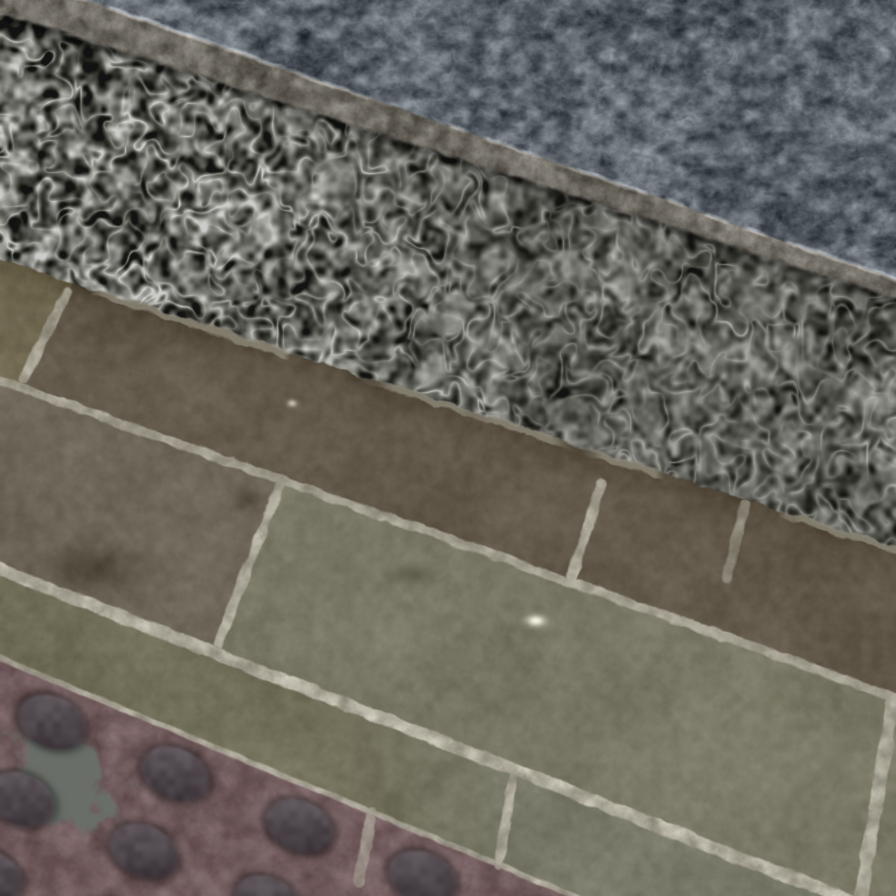
Reproduce this texture procedurally as a WebGL 1 fragment shader.

```glsl
precision highp float;
// Speckled granite kerb above slanted paving bricks and a strip of domed red paving.
uniform vec2 u_resolution;

float hash(vec2 p) {
  vec3 h = fract(vec3(p.xyx) * 0.1031);
  h += dot(h, h.yzx + 33.33);
  return fract((h.x + h.y) * h.z);
}

float noise(vec2 p) {
  vec2 i = floor(p), f = fract(p);
  f = f * f * (3.0 - 2.0 * f);
  vec2 e = vec2(1.0, 0.0);
  return mix(mix(hash(i), hash(i + e), f.x),
             mix(hash(i + e.yx), hash(i + e.xx), f.x), f.y);
}

float fbm(vec2 p) {
  float sum = 0.0, amp = 0.5;
  for (int i = 0; i < 4; i++) {
    sum += amp * noise(p);
    p = mat2(1.6, 1.2, -1.2, 1.6) * p + 7.3;
    amp *= 0.5;
  }
  return sum / 0.9375;
}

// Signed distance below the line y = start + slope * x, with y pointing down.
float below(vec2 p, float start, float slope) {
  return (p.y - start - slope * p.x) / sqrt(1.0 + slope * slope);
}

float segment(vec2 p, vec2 a, vec2 b) {
  vec2 d = b - a;
  return length(p - a - d * clamp(dot(p - a, d) / dot(d, d), 0.0, 1.0));
}

// Positive to the right of a joint running down from a to b.
float rightOf(vec2 p, vec2 a, vec2 b) {
  vec2 d = normalize(b - a);
  return (p.x - a.x) * d.y - (p.y - a.y) * d.x;
}

float cover(float d, float soft) { return smoothstep(-soft, soft, d); }
float band(float d, float halfWidth, float soft) { return cover(halfWidth - abs(d), soft); }
float blob(vec2 p, vec2 c, vec2 r) { return exp(-dot((p - c) / r, (p - c) / r)); }

// Winding pale veins with dark gaps between them.
float veins(vec2 p) {
  vec2 warp = vec2(noise(p * 0.7), noise(p * 0.7 + 19.0)) - 0.5;
  float ridge = 1.0 - abs(2.0 * noise(p + warp * 2.2) - 1.0);
  return ridge * 0.6 + noise(p * 1.5 + 41.0) * 0.55 - 0.62;
}

vec3 topGranite(vec2 p) {
  float grain = fbm(p * vec2(62.0, 78.0)) - 0.5;
  float cloud = fbm(p * 9.0 + 3.0) - 0.5;
  return vec3(0.355, 0.38, 0.41) + grain * 0.5 + cloud * 0.14 + veins(p * 95.0) * 0.10;
}

vec3 kerbFace(vec2 p, float depth) {
  float contrast = mix(0.92, 0.52, smoothstep(0.1, 0.7, p.x));
  float grain = veins(p * vec2(76.0, 70.0)) + (noise(p * 150.0) - 0.5) * 0.22;
  float cloud = fbm(p * 13.0 + 5.0) - 0.5;
  vec3 c = vec3(0.385, 0.385, 0.365) + grain * contrast + cloud * 0.3;
  c -= 0.15 * exp(-depth * 45.0);
  return clamp(c, 0.07, 0.8);
}

vec3 domedPaving(vec2 p) {
  vec3 c = vec3(0.44, 0.355, 0.36) + (fbm(p * 55.0) - 0.5) * 0.22;
  float patchMask = blob(p, vec2(0.07, 0.87), vec2(0.055, 0.06));
  c = mix(c, vec3(0.41, 0.43, 0.41), smoothstep(0.3, 0.6, patchMask + fbm(p * 40.0) - 0.5));
  // Nearest dome on a skewed lattice.
  vec2 across = vec2(0.138, 0.058), down = vec2(-0.035, 0.086);
  vec2 d = p - vec2(0.058, 0.806);
  float det = across.x * down.y - across.y * down.x;
  vec2 cell = vec2(d.x * down.y - d.y * down.x, across.x * d.y - across.y * d.x) / det;
  cell = floor(cell + 0.5);
  d -= cell.x * across + cell.y * down;
  float r = length(vec2(d.x, (d.y - 0.2 * d.x) * 1.25));
  c *= 1.0 - 0.28 * exp(-pow((r - 0.038) / 0.007, 2.0));
  vec3 dome = vec3(0.305, 0.275, 0.295) - d.y * 2.2 + (noise(p * 110.0) - 0.5) * 0.07;
  return mix(c, dome, cover(0.037 - r, 0.004));
}

void main() {
  vec2 p = gl_FragCoord.xy / u_resolution;
  p.y = 1.0 - p.y;
  float soft = max(0.0018, 0.8 / u_resolution.y);
  float rough = (fbm(p * 60.0) - 0.5) * 0.006;

  float top = below(p, -0.033, 0.345) + rough * 0.6;
  float lip = below(p, 0.015, 0.318) + rough;
  float base = below(p, 0.290, 0.322) + rough * 1.5;
  float row2 = below(p, 0.4245, 0.354);
  float row3 = below(p, 0.6354, 0.390);
  float red = below(p, 0.7344, 0.415) + rough * 0.5;

  // Brick tones by row and by side of the cross joints.
  vec2 a = vec2(0.3135, 0.54), b = vec2(0.241, 0.725);
  vec3 first = mix(vec3(0.44, 0.41, 0.32), vec3(0.385, 0.35, 0.295),
                   cover(rightOf(p, vec2(0.076, 0.326), vec2(0.026, 0.423)), soft));
  vec3 second = mix(vec3(0.42, 0.39, 0.34), vec3(0.475, 0.465, 0.395), cover(rightOf(p, a, b), soft));
  vec3 third = mix(vec3(0.44, 0.43, 0.345), vec3(0.47, 0.47, 0.41), smoothstep(0.3, 0.65, p.x));
  vec3 brick = mix(mix(first, second, cover(row2, soft)), third, cover(row3, soft));
  brick += (fbm(p * 14.0) - 0.5) * 0.09 + (fbm(p * 90.0) - 0.5) * 0.09;
  brick -= 0.09 * exp(-max(base, 0.0) * 55.0);
  brick -= 0.11 * blob(p, vec2(0.105, 0.632), vec2(0.045, 0.022));
  brick -= 0.13 * blob(p, vec2(0.276, 0.557), vec2(0.016, 0.013));
  brick -= 0.10 * blob(p, vec2(0.458, 0.641), vec2(0.02, 0.009));
  brick += 0.5 * blob(p, vec2(0.598, 0.693), vec2(0.010, 0.006));
  brick += 0.4 * blob(p, vec2(0.326, 0.450), vec2(0.005, 0.004));
  vec3 c = mix(brick, domedPaving(p), cover(red, soft));

  // Mortar joints, long then short.
  float mortar = band(row2 + rough, 0.0052, soft) * 0.85;
  mortar = max(mortar, band(row3 + rough, 0.0072, soft));
  mortar = max(mortar, band(red, 0.0032, soft) * 0.8);
  float cross1 = segment(p, vec2(0.076, 0.326), vec2(0.026, 0.423));
  cross1 = min(cross1, segment(p, vec2(0.671, 0.540), vec2(0.638, 0.647)));
  float cross2 = min(segment(p, a, b), segment(p, vec2(0.573, 0.866), vec2(0.556, 0.966)));
  float cross3 = segment(p, vec2(0.997, 0.782), vec2(0.961, 1.0));
  float faint = min(segment(p, vec2(0.832, 0.563), vec2(0.811, 0.645)),
                    segment(p, vec2(0.415, 0.908), vec2(0.401, 0.983)));
  float shortJoint = min(min(cross1, cross2), cross3 - 0.002) + rough;
  mortar = max(mortar, band(shortJoint, 0.0055, soft) * 0.85);
  mortar = max(mortar, band(faint + rough, 0.006, soft) * 0.6);
  vec3 mortarColor = vec3(0.68, 0.665, 0.61) + (fbm(p * 70.0) - 0.5) * 0.35;
  c = mix(c, mortarColor, mortar);

  // Kerb face, broken mortar at its foot, rounded lip and upper surface.
  c = mix(kerbFace(p, max(lip, 0.0)), c, cover(base, soft));
  float crumbs = smoothstep(0.5, 0.65, noise(vec2(p.x * 17.0, 4.0)));
  c = mix(c, vec3(0.56, 0.54, 0.48), band(base - 0.002, 0.004, soft) * crumbs * 0.8);
  vec3 lipColor = vec3(0.42, 0.405, 0.375) + (fbm(p * 75.0) - 0.5) * 0.4;
  c = mix(lipColor, c, cover(lip, 0.003));
  c *= 1.0 - 0.4 * band(lip - 0.003, 0.004, 0.004) * (1.0 - 0.6 * p.x);
  c = mix(topGranite(p), c, cover(top, soft));
  c += 0.22 * band(top, 0.0025, 0.002) * smoothstep(0.25, 0.65, noise(p * 45.0));
  gl_FragColor = vec4(clamp(c, 0.0, 1.0), 1.0);
}
```
